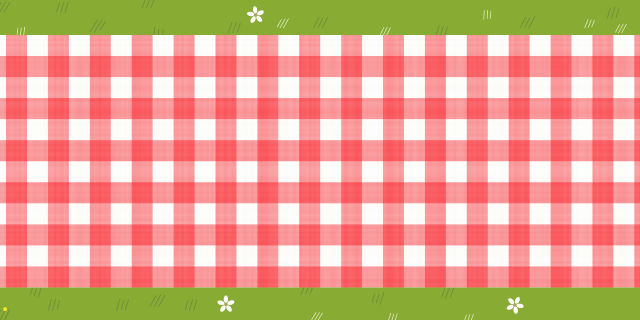
Give the GLSL for this pattern, as a Shadertoy shader.

```glsl
// A red gingham cloth lying across a lawn with grass tufts and daisies.
// Periodic bands build the checks, 1D noise gives the woven threads,
// and looped rows of slanted strokes make the tufts.

const vec3 LAWN = vec3(0.53, 0.67, 0.20);
const vec3 SHADE_GRASS = vec3(0.43, 0.53, 0.24);
const vec3 PALE_GRASS = vec3(0.94, 0.96, 0.84);
const vec3 WHITE = vec3(0.99, 0.99, 0.98);
const vec3 PINK = vec3(0.98, 0.60, 0.61);
const vec3 RED = vec3(0.98, 0.37, 0.39);
const vec3 POLLEN = vec3(0.96, 0.90, 0.16);
const vec3 FLOWER_HEART = vec3(0.72, 0.62, 0.42);

float hash(float n) {
    return fract(sin(n * 127.1 + 3.7) * 43758.55);
}

float noise(float x) {
    float cell = floor(x);
    return mix(hash(cell), hash(cell + 1.0), smoothstep(0.0, 1.0, x - cell));
}

// Coverage of a shape from its signed distance
float fill(float d, float pixel) {
    return clamp(0.5 - d / pixel, 0.0, 1.0);
}

float segment(vec2 p, vec2 a, vec2 b) {
    vec2 ab = b - a;
    return length(p - a - ab * clamp(dot(p - a, ab) / dot(ab, ab), 0.0, 1.0));
}

// Evenly repeated stripes, each half a pitch wide
float band(float x, float centre, float pitch, float pixel) {
    float d = abs(mod(x - centre + 0.5 * pitch, pitch) - 0.5 * pitch);
    return fill(d - 0.25 * pitch, pixel);
}

// Three leaning blades; the seed varies lean and length
float tuft(vec2 p, float size, float seed, float pixel) {
    float d = 1.0;
    float lean = mix(0.05, 0.65, hash(seed));
    for (int i = 0; i < 3; i++) {
        float k = float(i) - 1.0;
        float reach = size * mix(0.35, 0.55, hash(seed + k + 9.0));
        vec2 tip = vec2(lean, 1.0) * reach;
        vec2 root = vec2(k * size * 0.4, 0.0);
        d = min(d, segment(p, root - tip, root + tip));
    }
    return fill(d - size * 0.04, pixel);
}

// A row of tufts, stepping by stride and swaying up and down
float tuftRow(vec2 p, vec2 start, vec2 stride, int count, float sway, float size, float pixel) {
    float cover = 0.0;
    for (int i = 0; i < count; i++) {
        float k = float(i);
        vec2 centre = start + stride * k + vec2(0.0, sway * sin(2.1 * k));
        cover = max(cover, tuft(p - centre, size, k + start.x * 17.0, pixel));
    }
    return cover;
}

// Five petals folded around a small heart
vec3 daisy(vec3 col, vec2 p, float radius, float turn, float pixel) {
    float sector = 6.28318 / 5.0;
    float angle = mod(atan(p.y, p.x) + turn, sector) - 0.5 * sector;
    vec2 q = length(p) * vec2(cos(angle), sin(angle));
    vec2 petal = (q - vec2(0.6 * radius, 0.0)) / vec2(0.42, 0.25);
    col = mix(col, WHITE, fill((length(petal) - radius) * 0.3, pixel));
    return mix(col, FLOWER_HEART, fill(length(p) - 0.16 * radius, pixel));
}

vec3 lawn(vec2 p, float px) {
    // Shaded tufts above and below the cloth
    float dark = tuftRow(p, vec2(0.195, 0.977), vec2(0.269, -0.016), 4, 0.036, 0.034, px);
    dark = max(dark, tuftRow(p, vec2(0.307, 0.919), vec2(0.188, -0.023), 2, 0.0, 0.034, px));
    dark = max(dark, tuftRow(p, vec2(1.38, 0.901), vec2(0.268, 0.029), 3, 0.0, 0.034, px));
    dark = max(dark, tuftRow(p, vec2(0.169, 0.047), vec2(0.214, 0.0), 3, 0.0, 0.034, px));
    dark = max(dark, tuftRow(p, vec2(0.112, 0.091), vec2(0.38, -0.031), 2, 0.0, 0.034, px));
    dark = max(dark, tuftRow(p, vec2(0.961, 0.096), vec2(0.219, -0.013), 3, -0.018, 0.034, px));
    dark = max(dark, tuftRow(p, vec2(0.008, 0.977), vec2(0.0, -0.962), 2, 0.0, 0.034, px));
    // Sunlit tufts
    float pale = tuftRow(p, vec2(0.883, 0.927), vec2(0.32, 0.0), 4, -0.031, 0.026, px);
    pale = max(pale, tuftRow(p, vec2(0.065, 0.901), vec2(1.875, 0.01), 2, 0.0, 0.026, px));
    pale = max(pale, tuftRow(p, vec2(0.99, 0.01), vec2(0.237, -0.003), 3, 0.0, 0.026, px));
    vec3 col = mix(LAWN, SHADE_GRASS, dark * 0.85);
    col = mix(col, PALE_GRASS, pale * 0.9);
    // Daisies and a fallen speck of pollen
    col = daisy(col, p - vec2(0.799, 0.953), 0.027, 0.2, px);
    col = daisy(col, p - vec2(0.706, 0.049), 0.027, 0.3, px);
    col = daisy(col, p - vec2(1.609, 0.047), 0.027, 0.8, px);
    return mix(col, POLLEN, fill(length(p - vec2(0.016, 0.034)) - 0.006, px));
}

vec3 gingham(vec2 p, float px) {
    float upright = band(p.x, 0.0516, 0.1309, px);
    float level = band(p.y, 0.1345, 0.1315, px);
    vec3 col = mix(WHITE, PINK, max(upright, level));
    col = mix(col, RED, upright * level);
    // Fine woven threads, strongest on the dyed cloth
    float weave = noise(p.x * 128.0) + noise(p.y * 128.0 + 50.0) - 1.0;
    float strength = mix(0.012, 0.05, max(upright, level));
    return col + weave * strength * vec3(0.1, 1.0, 1.0);
}

void mainImage(out vec4 fragColor, in vec2 fragCoord) {
    vec2 p = fragCoord / iResolution.xy * vec2(2.0, 1.0);
    float pixel = 1.0 / iResolution.y;
    float cloth = fill(abs(p.y - 0.4961) - 0.3945, pixel);
    vec3 col = mix(lawn(p, pixel), gingham(p, pixel), cloth);
    fragColor = vec4(clamp(col, 0.0, 1.0), 1.0);
}
```
